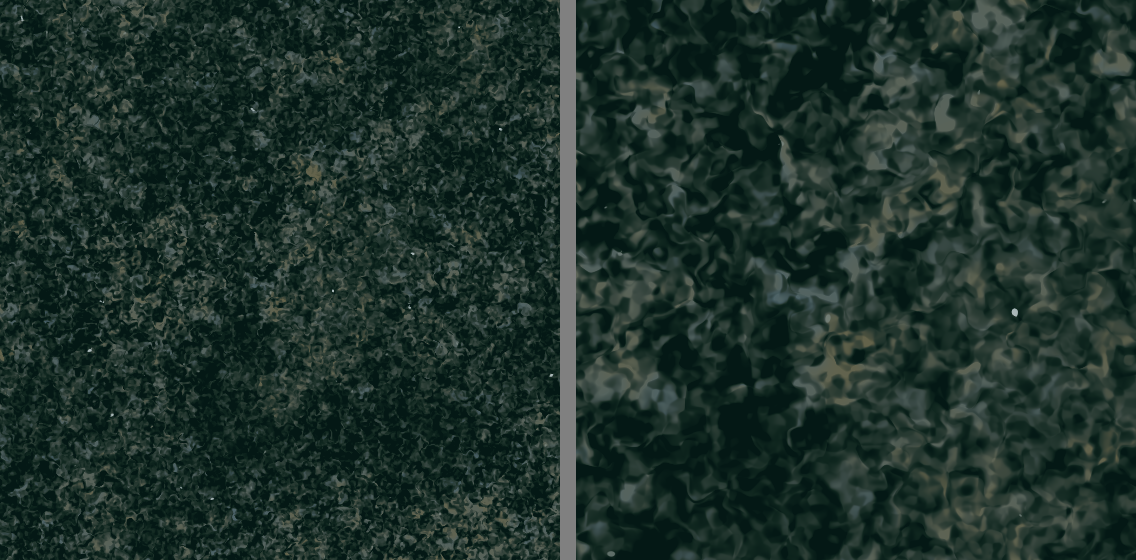
Left: the whole. Right: its middle third, enlarged.
A WebGL 2 fragment shader for this texture:

```glsl
#version 300 es
precision highp float;
// Polished dark green granite: wispy grey-green grains, cloudy patches and rare bright flecks.

#define COARSE_CELLS 64.0
#define MEDIUM_CELLS 118.0
#define FINE_CELLS 205.0
#define CLOUD_CELLS 8.0
#define CELL_SHARPNESS 6.0
#define WARP_AMOUNT 0.0045
#define CLOUD_STRENGTH 0.26
#define WARM_TINT 0.15
#define FLECK_CELLS 14.0
#define FLECK_CHANCE 0.075
#define FLECK_RADIUS 0.0029

uniform vec2 u_resolution;
out vec4 fragColor;

// Integer hash: three random values in 0..1 per cell and layer
vec3 hash3(vec2 cell, float layer) {
  uvec3 v = uvec3(ivec3(vec3(cell, layer))) * 1664525u + 1013904223u;
  v.x += v.y * v.z; v.y += v.z * v.x; v.z += v.x * v.y;
  v ^= v >> 16u;
  v.x += v.y * v.z; v.y += v.z * v.x; v.z += v.x * v.y;
  return vec3(v >> 8u) / 16777216.0;
}

// Smooth cellular noise: random cell tones blended by distance, about unit variance
float cellTone(vec2 p, float layer) {
  vec2 base = floor(p);
  float total = 0.0, weightSum = 0.0;
  for (int y = -1; y <= 1; y++) {
    for (int x = -1; x <= 1; x++) {
      vec2 cell = base + vec2(x, y);
      vec3 rnd = hash3(cell, layer);
      vec2 d = cell + rnd.xy - p;
      float w = exp(-CELL_SHARPNESS * dot(d, d));
      total += w * rnd.z;
      weightSum += w;
    }
  }
  return (total / weightSum - 0.5) / 0.23;
}

// Mineral colours from dark to light, placed along the tone scale
vec3 stoneColor(float tone) {
  const vec3 shades[6] = vec3[6](
    vec3(0.015, 0.095, 0.083), vec3(0.06, 0.15, 0.12), vec3(0.12, 0.20, 0.17),
    vec3(0.17, 0.24, 0.21), vec3(0.23, 0.29, 0.27), vec3(0.34, 0.39, 0.36));
  const float stops[6] = float[6](-1.15, -0.28, 0.345, 0.86, 1.4, 2.2);
  vec3 color = shades[0];
  for (int i = 1; i < 6; i++) {
    float t = clamp((tone - stops[i - 1]) / (stops[i] - stops[i - 1]), 0.0, 1.0);
    color = mix(color, shades[i], t);
  }
  return color;
}

// Coverage of sparse irregular flecks, at most one per grid cell
float fleckMask(vec2 p, float cells, float radius, float layer, float ragged, float aa) {
  vec2 cell = floor(p * cells);
  vec3 rnd = hash3(cell, layer);
  vec2 center = (cell + 0.15 + 0.7 * rnd.xy) / cells;
  float angle = 6.2832 * fract(rnd.z * 97.0);
  vec2 d = mat2(cos(angle), sin(angle), -sin(angle), cos(angle)) * (p - center);
  float dist = length(d * vec2(0.8, 1.3)) - radius * (0.75 + 0.4 * ragged);
  return step(rnd.z, FLECK_CHANCE) * (1.0 - smoothstep(-aa, aa, dist));
}

void main() {
  float size = min(u_resolution.x, u_resolution.y);
  vec2 p = gl_FragCoord.xy / size;
  float aa = 0.9 / size;

  // Bend the grains into ragged, curling wisps
  vec2 bend = vec2(cellTone(p * 85.0, 1.0), cellTone(p * 85.0, 2.0));
  vec2 q = p + WARP_AMOUNT * bend;

  // Grain layers
  float coarse = cellTone(q * COARSE_CELLS, 3.0);
  float medium = cellTone(q * MEDIUM_CELLS, 4.0);
  float fine = cellTone(p * FINE_CELLS + 0.25 * bend, 5.0);
  float grain = 0.42 * coarse + 0.66 * medium + 0.52 * fine;

  // Broad clouds shift the tone; their contrast varies from misty to crisp
  float cloud = cellTone(p * CLOUD_CELLS, 6.0) + 0.7 * cellTone(p * 23.0, 7.0);
  float contrast = 1.0 + 0.13 * cellTone(p * 5.0, 8.0);
  vec3 color = stoneColor(grain * contrast + CLOUD_STRENGTH * cloud);

  // Some light grains lean towards brown, others towards cool grey
  float warmth = 0.6 * cellTone(q * 48.0, 9.0) + 0.4 * cloud;
  float lightness = smoothstep(0.10, 0.30, color.r);
  color *= 1.0 + WARM_TINT * lightness * warmth * vec3(0.5, 0.0, -0.6);

  // Bright flecks, with smaller and dimmer ones between
  float bright = fleckMask(p, FLECK_CELLS, FLECK_RADIUS, 10.0, fine, aa);
  float dim = fleckMask(p, FLECK_CELLS * 2.3, FLECK_RADIUS * 0.55, 11.0, medium, aa);
  color = mix(color, vec3(0.50, 0.55, 0.53), 0.7 * dim);
  color = mix(color, vec3(0.76, 0.81, 0.82), 0.85 * bright);

  fragColor = vec4(color, 1.0);
}
```
